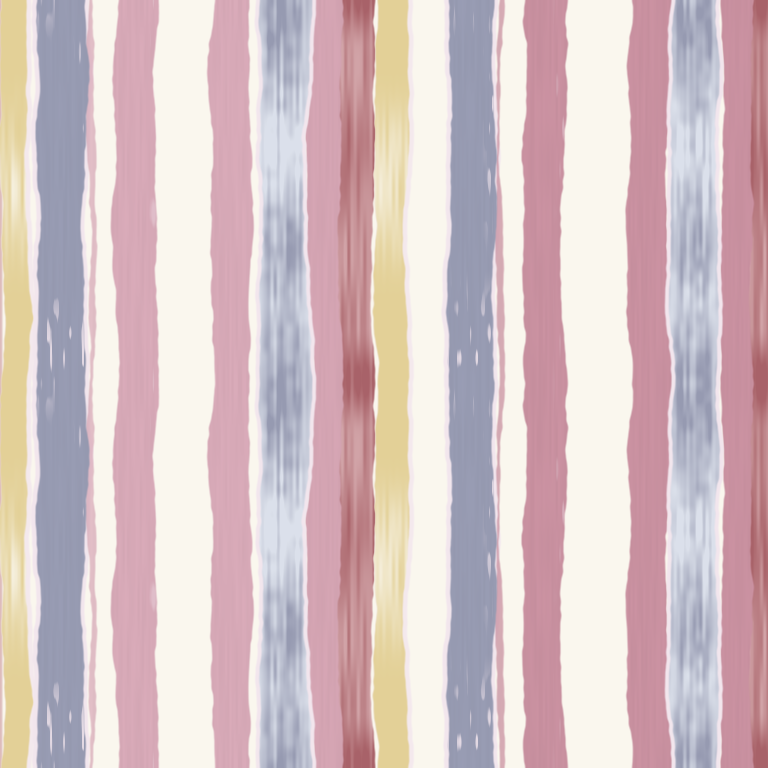
Reproduce this pattern procedurally as a three.js fragment shader.

```glsl
// Hand-brushed vertical watercolour stripes in pink, slate, yellow and red on cream.
#define DOWN_REPEATS 2.0
#define WOBBLE 0.95
#define SOFT 0.17
#define CREAM vec3(0.98, 0.968, 0.935)
#define HALO vec3(0.95, 0.90, 0.93)
#define SLATE vec3(0.59, 0.605, 0.695)
#define WASH_PALE vec3(0.86, 0.88, 0.92)
#define YELLOW vec3(0.88, 0.80, 0.555)
#define PINK_LIGHT vec3(0.84, 0.66, 0.715)
#define PINK_DEEP vec3(0.785, 0.565, 0.625)
#define RED vec3(0.66, 0.385, 0.41)
#define RED_PALE vec3(0.82, 0.64, 0.655)

varying vec2 vUv;

float hash(vec2 p) {
  vec3 q = fract(vec3(p.xyx) * 0.1031);
  q += dot(q, q.yzx + 33.33);
  return fract((q.x + q.y) * q.z);
}

// Value noise; v runs 0 to 1 over one repeat and wraps after "rows" cells.
float noise(float x, float v, float rows) {
  vec2 p = vec2(x, v * rows);
  vec2 i = floor(p), f = fract(p);
  f *= f * (3.0 - 2.0 * f);
  float top = mod(i.y, rows), next = mod(i.y + 1.0, rows);
  return mix(mix(hash(vec2(i.x, top)), hash(vec2(i.x + 1.0, top)), f.x),
             mix(hash(vec2(i.x, next)), hash(vec2(i.x + 1.0, next)), f.x), f.y);
}

// Soft bump along the repeat, wrapping at its ends.
float bump(float v, float centre, float reach) {
  return 1.0 - smoothstep(0.0, reach, abs(fract(v - centre + 0.5) - 0.5));
}

float wobble(float v, float seed) {
  return WOBBLE * (noise(seed, v, 5.0) - 0.5)
       + 0.35 * WOBBLE * (noise(seed + 3.0, v, 17.0) - 0.5)
       + 0.16 * WOBBLE * (noise(seed + 5.0, v, 53.0) - 0.5)
       + 0.3 * bump(v, 0.95, 0.25);
}

// Coverage of a painted stripe between two uneven edges.
float stripe(float x, vec2 edges, float v, float seed) {
  float left = edges.x + wobble(v, seed);
  float right = edges.y + wobble(v, seed + 11.0);
  return smoothstep(left - SOFT, left + SOFT, x)
       * (1.0 - smoothstep(right - SOFT, right + SOFT, x));
}

// Long thin bristle marks.
float bristle(float x, float v, float seed, float rows) {
  return noise(x * 2.4 + seed, v, rows);
}

void main() {
  float x = vUv.x * 100.0;
  float v = fract((1.0 - vUv.y) * DOWN_REPEATS);
  float grain = bristle(x * 1.5, v, 400.0, 7.0) - 0.5;
  vec3 col = mix(CREAM, RED_PALE, 0.7 * (1.0 - smoothstep(0.1, 0.5, x)));

  // Two groups across, the second spaced wider and painted deeper.
  for (int k = 0; k < 2; k++) {
    float g = float(k);
    float seed = 40.0 + 90.0 * g;
    vec2 yellowAt = mix(vec2(0.2, 3.7), vec2(48.9, 52.9), g);
    vec2 slateAt = mix(vec2(4.9, 11.1), vec2(58.4, 64.3), g);
    vec2 pinkAt = mix(vec2(15.0, 20.1), vec2(68.3, 73.3), g);
    vec2 widePinkAt = mix(vec2(27.4, 32.6), vec2(81.8, 87.0), g);
    vec2 washAt = mix(vec2(34.0, 39.8), vec2(87.4, 93.2), g);
    vec2 sidePinkAt = mix(vec2(40.3, 45.2), vec2(93.9, 98.6), g);
    vec2 redAt = mix(vec2(44.5, 48.6), vec2(97.9, 102.0), g);
    vec3 pink = mix(PINK_LIGHT, PINK_DEEP, g) * (1.0 + 0.035 * grain);

    // Yellow, thinned to pale bristle marks part way down.
    float thin = 0.1 + 0.75 * bump(v, 0.48, 0.3) * bristle(x, v, seed, 6.0);
    col = mix(col, HALO, 0.8 * stripe(x, yellowAt + vec2(0.0, 0.6), v, seed));
    col = mix(col, mix(YELLOW, CREAM, thin), stripe(x, yellowAt, v, seed));

    // Slate with a pink sliver on its right and dry-brush gaps.
    float sliver = stripe(x, slateAt.yy + vec2(0.3, 0.9), v, seed + 4.0);
    col = mix(col, HALO, stripe(x, slateAt + vec2(-0.6, 0.5), v, seed + 20.0));
    col = mix(col, pink, 0.75 * sliver);
    float rim = smoothstep(slateAt.y - 1.6, slateAt.y - 0.6, x);
    float gaps = smoothstep(0.68, 0.86, bristle(x, v, seed + 60.0, 15.0))
               * max(bump(v, 0.91, 0.22), rim * bump(v, 0.32, 0.4));
    float slate = stripe(x, slateAt, v, seed + 20.0);
    col = mix(col, SLATE * (1.0 + 0.03 * grain), slate);
    col = mix(col, HALO, 0.85 * slate * gaps);

    // Plain pinks, a little dry along the right side.
    float dry = smoothstep(0.7, 0.9, bristle(x, v, seed + 70.0, 9.0))
              * smoothstep(pinkAt.y - 1.6, pinkAt.y, x) * 0.35;
    col = mix(col, mix(pink, HALO, dry), stripe(x, pinkAt, v, seed + 25.0));
    col = mix(col, pink, stripe(x, widePinkAt, v, seed + 30.0));
    col = mix(col, mix(pink, PINK_DEEP, 0.2), stripe(x, sidePinkAt, v, seed + 35.0));

    // Blue wash pooling and fading down the cloth, inside a pale margin.
    float pool = 0.1 + 0.75 * bump(v, 0.05, 0.34) + 0.55 * bump(v, 0.64, 0.22)
               + 0.75 * (bristle(x, v, seed + 80.0, 8.0) - 0.5)
               + 0.4 * (noise(x * 0.9, v, 29.0) - 0.5);
    float inset = smoothstep(0.0, 0.9, min(x - washAt.x, washAt.y - x));
    vec3 wash = mix(WASH_PALE, SLATE, clamp(pool * (0.5 + 0.5 * inset), 0.0, 1.0));
    col = mix(col, HALO, stripe(x, washAt + vec2(-0.5, 0.5), v, seed + 40.0));
    col = mix(col, wash, stripe(x, washAt, v, seed + 40.0));

    // Red with a dark overlap where each brush load begins.
    float load = 0.3 + 0.8 * bump(v, 0.99, 0.14) + 0.4 * bump(v, 0.43, 0.24)
               + 0.9 * (bristle(x, v, seed + 50.0, 6.0) - 0.5);
    vec3 red = mix(RED_PALE, RED, clamp(load, 0.0, 1.0));
    col = mix(col, red, stripe(x, redAt, v, seed + 45.0));
  }
  gl_FragColor = vec4(col, 1.0);
}
```
